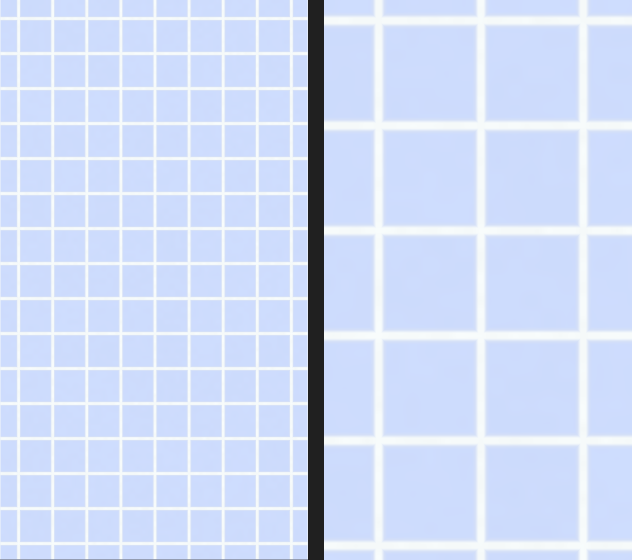
Left, the full canvas; right, a detail of the centre.
Reproduce this pattern procedurally as a Shadertoy shader.

```glsl
// Pale blue grid paper: soft white lines, about nine columns by sixteen rows.
// Distance to the nearest line in cell units shapes a white core and a faint
// grey halo; a sine hash adds slight unevenness to cells and lines.

float hash(vec2 p) {
    return fract(sin(dot(p, vec2(127.1, 311.7))) * 43758.5453);
}

float valueNoise(vec2 p) {
    vec2 i = floor(p), f = fract(p);
    f = f * f * (3.0 - 2.0 * f);
    return mix(mix(hash(i), hash(i + vec2(1, 0)), f.x),
               mix(hash(i + vec2(0, 1)), hash(i + vec2(1, 1)), f.x), f.y);
}

void mainImage(out vec4 fragColor, in vec2 fragCoord) {
    vec2 uv = fragCoord / iResolution.xy;
    vec2 cells = vec2(9.034, 16.0);
    vec2 grid = uv * cells - vec2(0.546, 0.47);
    vec2 pixel = cells / iResolution.xy;

    // Distance to the nearest vertical and horizontal line
    vec2 lineDist = abs(fract(grid + 0.5) - 0.5);
    vec2 soft = max(vec2(0.021), 0.6 * pixel);
    vec2 core = 1.0 - smoothstep(0.041 - soft, 0.041 + soft, lineDist);
    vec2 halo = 1.0 - smoothstep(vec2(0.05), vec2(0.088), lineDist);
    float line = max(core.x, core.y);

    // Blue cells with a barely visible drift in tone
    vec3 color = vec3(0.805, 0.862, 0.992);
    color += 0.006 * (hash(floor(grid)) - 0.5);
    color += 0.006 * (valueNoise(grid * 6.0) - 0.5);

    // Greyish halo beneath the white lines
    color = mix(color, vec3(0.84, 0.88, 0.965), 0.8 * max(halo.x, halo.y));
    vec3 white = vec3(0.972, 0.988, 0.988) - 0.015 * valueNoise(grid * 9.0);
    color = mix(color, white, line);

    // Pale side margins and a thin grey bottom edge
    float side = min(uv.x, 1.0 - uv.x);
    color = mix(color, vec3(0.93, 0.95, 0.98), 0.7 * (1.0 - smoothstep(0.001, 0.004, side)));
    color = mix(color, vec3(0.52, 0.55, 0.62), 0.8 * (1.0 - smoothstep(0.0008, 0.002, uv.y)));

    fragColor = vec4(color, 1.0);
}
```
